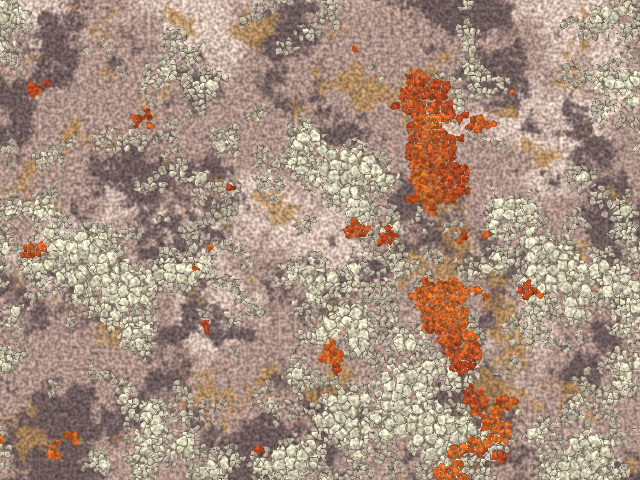
Give the GLSL for this texture, as a Shadertoy shader.

```glsl
#define ROCK        vec3(0.68, 0.575, 0.535)
#define ROCK_PALE   vec3(0.84, 0.75, 0.70)
#define ROCK_DARK   vec3(0.40, 0.335, 0.335)
#define OCHRE       vec3(0.69, 0.53, 0.33)
#define CREAM       vec3(0.86, 0.84, 0.73)
#define ASH         vec3(0.70, 0.66, 0.59)
#define ORANGE      vec3(0.84, 0.41, 0.15)
#define RUST        vec3(0.72, 0.28, 0.13)
#define CREVICE     vec3(0.33, 0.27, 0.24)
#define LOBE_FREQ   44.0
#define CRUMB_FREQ  82.0
#define GRAIN       0.42

struct Cell { vec2 centre; vec2 offset; float dist; float gap; float rnd; };

vec2 hash2(vec2 p) {
    vec3 q = fract(p.xyx * vec3(0.1031, 0.1030, 0.0973));
    q += dot(q, q.yzx + 33.33);
    return fract((q.xx + q.yz) * q.zy);
}

float cornerSlope(vec2 corner, vec2 d) {
    float a = 6.2832 * hash2(corner).x;
    return dot(vec2(cos(a), sin(a)), d);
}

float gradientNoise(vec2 p) {
    vec2 i = floor(p), f = p - i;
    vec2 u = f * f * f * (f * (f * 6.0 - 15.0) + 10.0);
    vec2 e = vec2(1.0, 0.0);
    return mix(mix(cornerSlope(i, f), cornerSlope(i + e, f - e), u.x),
               mix(cornerSlope(i + e.yx, f - e.yx), cornerSlope(i + 1.0, f - 1.0), u.x), u.y);
}

float fbm(vec2 p, float gain) {
    float sum = 0.0, amp = 1.0;
    for (int i = 0; i < 6; i++) {
        sum += amp * gradientNoise(p);
        p = mat2(1.6, 1.2, -1.2, 1.6) * p + 17.3;
        amp *= gain;
    }
    return sum;
}

// Nearest jittered cell, with the distance gap to the second nearest
Cell nearestCell(vec2 p, float freq) {
    vec2 q = p * freq, i = floor(q);
    Cell c = Cell(p, vec2(0.0), 9.0, 9.0, 0.0);
    float second = 9.0;
    for (int y = -1; y <= 1; y++)
    for (int x = -1; x <= 1; x++) {
        vec2 id = i + vec2(x, y);
        vec2 site = id + 0.1 + 0.8 * hash2(id + 40.0);
        float d = length(q - site);
        if (d < c.dist) {
            second = c.dist;
            c = Cell(site / freq, q - site, d, 0.0, hash2(id + 91.0).x);
        } else second = min(second, d);
    }
    c.gap = second - c.dist;
    return c;
}

// Rounded lobe lit from above, set in a dark crevice
vec3 paintLobe(vec3 under, Cell c, vec3 tone, float present, float depth) {
    float rim = smoothstep(0.85, 0.62, c.dist) * smoothstep(0.0, 0.07, c.gap);
    float body = smoothstep(0.68, 0.48, c.dist) * smoothstep(0.03, 0.2, c.gap);
    float light = 0.96 + 0.25 * dot(c.offset, vec2(-0.35, 0.9)) + 0.16 * (c.rnd - 0.5);
    vec3 lobe = mix(mix(tone, CREVICE, depth), tone * light, body);
    return mix(under, lobe, rim * present);
}

float paleCover(vec2 p) {
    return fbm(p * 3.4 + 5.0, 0.5) + 0.7 * gradientNoise(p * 15.0) + 0.3 * (0.45 - p.y);
}

// Leaning band that crosses the right half, plus a trace at the left edge
float bandCover(vec2 p) {
    float dx = (p.x - 1.03 + 0.22 * p.y) / 0.13;
    return exp(-dx * dx) * smoothstep(1.0, 0.8, p.y) + 0.35 * exp(-p.x * 12.0);
}

float orangeCover(vec2 p) {
    return 0.62 * bandCover(p) + fbm(p * 6.0 + 31.0, 0.5) + 0.4 * gradientNoise(p * 21.0);
}

vec3 rockColour(vec2 p) {
    float stain = fbm(p * 4.5, 0.68) - 0.12 * (p.y - 0.5);
    float bleach = fbm(p * 3.1 + 60.0, 0.58) + 0.25 * (p.y - 0.5);
    float ochre = fbm(p * 8.0 + 23.0, 0.65) + 0.28 * bandCover(p);
    vec3 col = mix(ROCK, ROCK_PALE, smoothstep(0.1, 0.42, bleach));
    col = mix(col, ROCK_DARK, 0.92 * smoothstep(0.04, 0.36, stain));
    return mix(col, OCHRE, 0.75 * smoothstep(0.3, 0.6, ochre));
}

void mainImage(out vec4 fragColor, in vec2 fragCoord) {
    vec2 p = fragCoord / iResolution.y;
    vec2 ripple = vec2(gradientNoise(p * 75.0), gradientNoise(p * 75.0 + 50.0));
    vec2 q = p + 0.007 * ripple;
    vec3 col = rockColour(p);

    // Ashy crumbs, then larger cream lobes
    Cell crumb = nearestCell(q, CRUMB_FREQ);
    float pale = paleCover(crumb.centre);
    float crumbOn = step(0.38, crumb.rnd + 0.6 * pale) * step(0.03, pale);
    col = paintLobe(col, crumb, mix(ASH, CREAM, smoothstep(0.1, 0.45, pale)), crumbOn, 0.75);
    Cell lobe = nearestCell(q + 3.0, LOBE_FREQ);
    float lobeOn = step(0.36, paleCover(lobe.centre - 3.0) + 0.2 * (lobe.rnd - 0.5));
    col = paintLobe(col, lobe, CREAM, lobeOn, 0.7);

    // Orange crust
    Cell crust = nearestCell(q + 7.0, CRUMB_FREQ * 0.85);
    vec2 site = crust.centre - 7.0;
    float warm = smoothstep(-0.25, 0.25, gradientNoise(site * 7.0) + 0.3 * (crust.rnd - 0.5));
    float crustOn = step(0.66, orangeCover(site));
    col = paintLobe(col, crust, mix(RUST, ORANGE, warm), crustOn, 0.55);

    // Mineral grain over everything
    float grain = gradientNoise(p * 150.0) + 0.6 * gradientNoise(p * 85.0 + 9.0);
    col *= 1.0 + GRAIN * grain;
    fragColor = vec4(clamp(col, 0.0, 1.0), 1.0);
}
```
